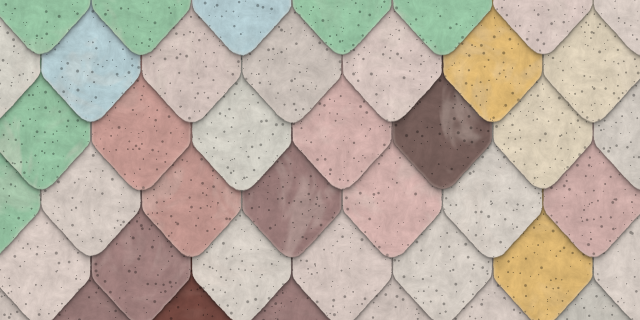
Give the GLSL for this pattern, as a Shadertoy shader.

```glsl
// A wall of overlapping clay shingles with straight shoulders and rounded chins.
// Rows are painted from the lowest layer up, each casting a soft shadow on the next;
// glaze zones tint the tiles, layered sines mottle them and cellular noise pits them.

// Layout, in units of canvas height, measured down from the top edge
const float PITCH = 0.3138;        // tile spacing across
const float ROW = 0.2102;          // row spacing
const vec2 FIRST_TIP = vec2(0.1276, 0.172);
const float SLOPE = 1.1;           // steepness of the chin
const float TIP_ROUND = 0.045;
const float SHOULDER_ROUND = 0.012;
const float HALF_GAP = 0.0022;
const float TIP_JITTER = 0.007;

// Finish
const float SHADOW = 0.5;
const float SHADOW_WIDTH = 0.007;
const float MOTTLE = 0.055;
const float PIT_CELL = 0.019;
const float PIT_DEPTH = 0.32;
const vec3 GAP_COLOR = vec3(0.25, 0.19, 0.17);
const vec3 PALE_COOL = vec3(0.79, 0.79, 0.75);
const vec3 PALE_WARM = vec3(0.83, 0.76, 0.735);
const vec3 CHALK = vec3(0.84, 0.79, 0.75);

// Green, blue, ochre, brown, mauve, oxblood, salmon, cream, pink
const vec3 GLAZE[9] = vec3[9](
    vec3(0.59, 0.77, 0.64), vec3(0.68, 0.77, 0.79), vec3(0.88, 0.73, 0.46),
    vec3(0.46, 0.37, 0.35), vec3(0.60, 0.48, 0.47), vec3(0.45, 0.28, 0.25),
    vec3(0.76, 0.59, 0.56), vec3(0.86, 0.81, 0.72), vec3(0.80, 0.67, 0.65));

// Glaze zones: column, row, glaze index
const float ZONE_REACH = 0.7;
const vec3 ZONE[16] = vec3[16](
    vec3(0.5, 0, 0), vec3(3.5, 0, 0), vec3(-0.2, 2.4, 0), vec3(2, 0, 1),
    vec3(0.5, 1, 1), vec3(4.5, 1, 2), vec3(5, 4, 2), vec3(4, 2, 3),
    vec3(2.5, 3, 4), vec3(0.75, 4.5, 4), vec3(2.5, 5, 4), vec3(1.5, 5, 5),
    vec3(1.25, 2.5, 6), vec3(3.25, 2.5, 8), vec3(5.25, 1.5, 7), vec3(5.5, 3, 8));

vec2 hash2(vec2 p) {
    vec2 q = vec2(dot(p, vec2(127.1, 311.7)), dot(p, vec2(269.5, 183.3)));
    return fract(sin(q) * 43758.5);
}

// Warped layers of sines, about -1 to 1
float mottle(vec2 p) {
    float sum = 0.0, amp = 0.55;
    for (int i = 0; i < 5; i++) {
        p = mat2(1.36, 1.02, -1.02, 1.36) * p + 1.3;
        p += 0.7 * sin(p.yx * 0.8);
        sum += amp * sin(p.x) * sin(p.y);
        amp *= 0.72;
    }
    return sum;
}

// Cellular pits: scattered dots of uneven size
float pits(vec2 p) {
    vec2 base = floor(p);
    float pit = 0.0;
    for (int j = -1; j <= 1; j++)
    for (int i = -1; i <= 1; i++) {
        vec2 cell = base + vec2(i, j);
        float size = hash2(cell + 71.3).x;
        float radius = 0.3 * pow(size, 5.0);
        float d = length(p - cell - hash2(cell));
        pit = max(pit, step(0.65, size) * (1.0 - smoothstep(0.4 * radius, radius + 0.08, d)));
    }
    return pit;
}

// Signed distance to a shingle whose tip is at the origin, y pointing down
float shingle(vec2 p) {
    float x = abs(p.x);
    float side = x - 0.5 * PITCH + HALF_GAP;
    float h = max(TIP_ROUND - x, 0.0);
    float softX = x + 0.5 * h * h / TIP_ROUND;
    float chin = (p.y + SLOPE * (softX - 0.5 * TIP_ROUND)) / length(vec2(1.0, SLOPE));
    float blend = max(SHOULDER_ROUND - abs(side - chin), 0.0);
    return max(side, chin) + 0.25 * blend * blend / SHOULDER_ROUND;
}

vec3 tileGlaze(vec2 cell) {
    vec2 rnd = hash2(cell * 2.0 + 5.0);
    vec3 color = mix(PALE_COOL, PALE_WARM, rnd.x);
    for (int i = 0; i < 16; i++)
        if (distance(cell, ZONE[i].xy) < ZONE_REACH) color = GLAZE[int(ZONE[i].z)];
    return color * (0.96 + 0.07 * rnd.y);
}

vec3 tileSurface(vec2 cell, vec2 p, float d) {
    vec2 rnd = hash2(cell * 2.0 + 19.0);
    vec2 q = p + rnd * 7.0;
    vec3 color = tileGlaze(cell);
    color = mix(color, CHALK, 0.45 * rnd.x * smoothstep(0.05, 0.7, mottle(q * 7.0)));
    color *= 1.0 + MOTTLE * mottle(q * 22.0) + 0.5 * MOTTLE * mottle(q * 75.0);
    color *= 1.0 - PIT_DEPTH * pits(q / PIT_CELL);
    return mix(color, CHALK, 0.22 * smoothstep(-0.010, -0.001, d));   // worn rim
}

void mainImage(out vec4 fragColor, in vec2 fragCoord) {
    vec2 p = fragCoord / iResolution.y;
    p.y = 1.0 - p.y;
    float aa = 0.75 / iResolution.y;
    float ragged = 0.0012 * mottle(p * 45.0);
    float nearestRow = ceil((p.y - FIRST_TIP.y) / ROW);
    vec3 color = GAP_COLOR;

    // Upper rows lie on top of lower ones
    for (int k = 2; k >= -1; k--) {
        float row = nearestRow + float(k);
        float shift = 0.5 * mod(row, 2.0);
        float u = (p.x - FIRST_TIP.x) / PITCH - shift;
        float column = floor(u + 0.5);
        vec2 cell = vec2(column + shift, row);
        float tipY = FIRST_TIP.y + row * ROW + TIP_JITTER * (hash2(cell * 2.0).x - 0.5);
        float d = shingle(vec2((u - column) * PITCH, p.y - tipY)) + ragged;
        color *= 1.0 - SHADOW * exp(-max(d, 0.0) / SHADOW_WIDTH);
        color = mix(tileSurface(cell, p, d), color, smoothstep(-aa, aa, d));
    }
    fragColor = vec4(color, 1.0);
}
```
